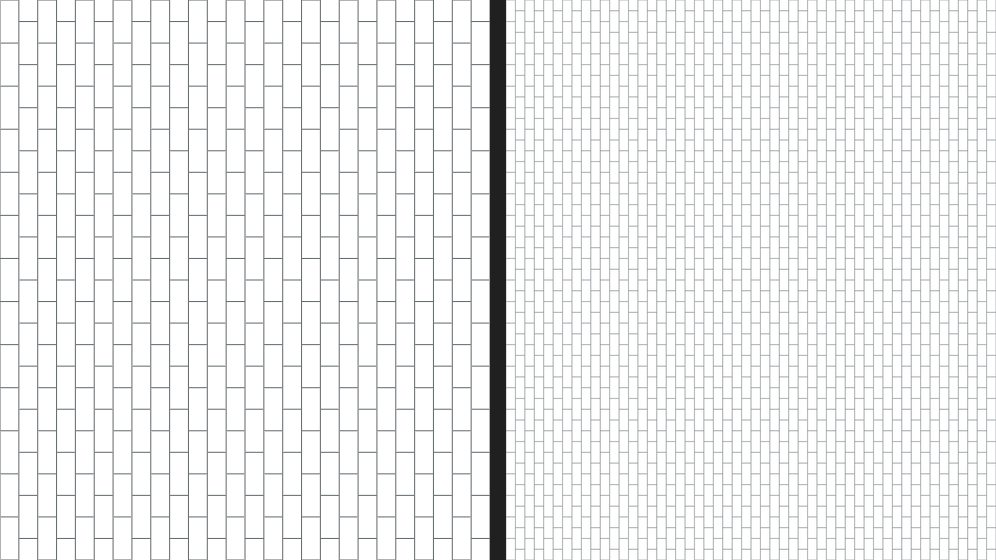
Left, the tile; right, the same tile 2 across and 2 down.
A Shadertoy shader for this pattern:

```glsl
#define COLUMNS 26.0
#define BRICKS_PER_COLUMN 13.0
#define COLUMN_SHIFT 0.5
#define LINE_WIDTH 0.00188
#define BRICK_COLOR vec3(1.0)
#define JOINT_COLOR vec3(0.40, 0.43, 0.445)

// Signed offset to the nearest whole number, in cells
float nearestJoint(float cell) {
    return cell - floor(cell + 0.5);
}

// Share of a pixel covered by a line, by exact box overlap
float lineCoverage(float offset, float pixel) {
    float halfLine = 0.5 * LINE_WIDTH;
    float halfPixel = 0.5 * pixel;
    float overlap = min(halfLine, offset + halfPixel) - max(-halfLine, offset - halfPixel);
    return clamp(overlap / pixel, 0.0, 1.0);
}

void mainImage(out vec4 fragColor, in vec2 fragCoord) {
    vec2 uv = fragCoord / iResolution.xy;
    float pixel = 1.0 / iResolution.y;
    vec2 brickSize = vec2(iResolution.x / iResolution.y, 1.0) / vec2(COLUMNS, BRICKS_PER_COLUMN);

    // Upright bricks, every other column shifted by half a brick
    vec2 cell = uv * vec2(COLUMNS, BRICKS_PER_COLUMN);
    cell.y += COLUMN_SHIFT * mod(floor(cell.x), 2.0);

    // Thin joints between columns and between bricks
    float upright = lineCoverage(nearestJoint(cell.x) * brickSize.x, pixel);
    float level = lineCoverage(nearestJoint(cell.y) * brickSize.y, pixel);
    float joint = max(upright, level);

    fragColor = vec4(mix(BRICK_COLOR, JOINT_COLOR, joint), 1.0);
}
```
